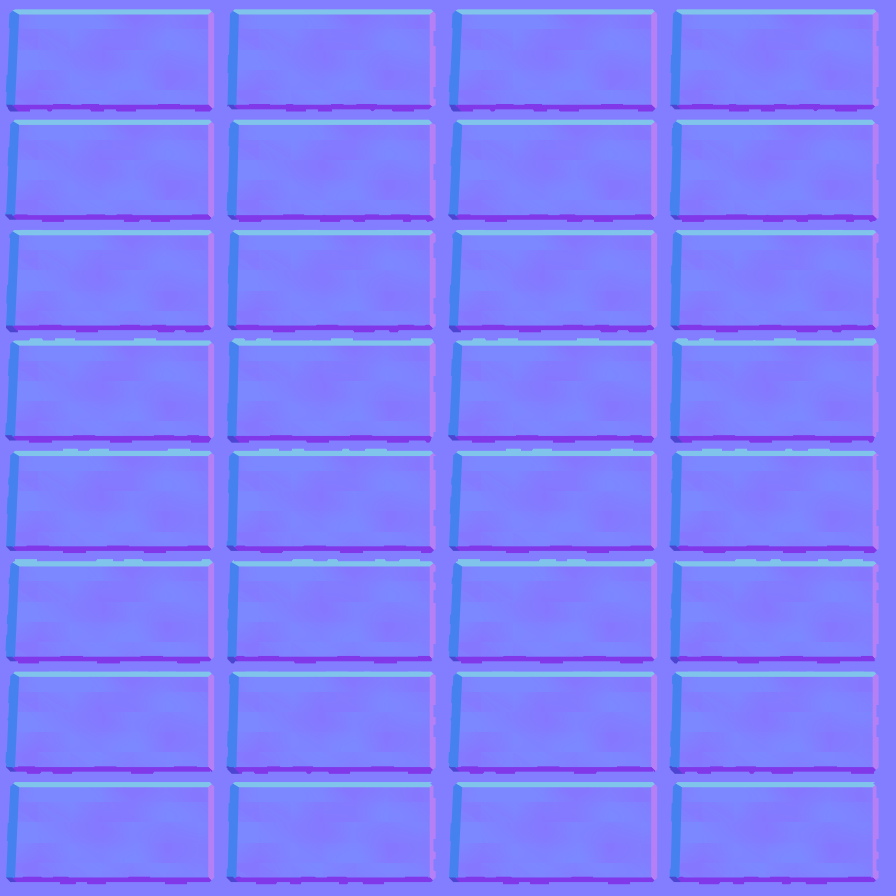
Write a Shadertoy shader that draws this texture map.

```glsl
const vec2 COUNT = vec2(4.0, 8.0);
const vec2 PITCH = vec2(0.2472, 0.1232);      // spacing of the bricks
const vec2 ORIGIN = vec2(0.0065, 0.0104);     // top left corner of the first brick
const vec2 SIZE = vec2(0.2325, 0.1125);
const vec4 BEVEL = vec4(0.0100, 0.0066, 0.0058, 0.0064); // left, right, top, bottom
const float CHAMFER = 0.0050;
const float SLANT = 0.0052;                   // lean of the left edge
const float WEAR = 0.0024;                    // depth of the ragged ledges
const vec2 FACETS = vec2(6.5, 5.0);

const vec3 MORTAR = vec3(0.515, 0.495, 1.0);
const vec3 FACE_WARM = vec3(0.525, 0.465, 1.0);
const vec3 FACE_COOL = vec3(0.485, 0.535, 1.0);
const vec3 LEFT = vec3(0.27, 0.51, 0.94);
const vec3 RIGHT = vec3(0.71, 0.50, 0.96);
const vec3 TOP = vec3(0.50, 0.77, 0.92);
const vec3 BOTTOM = vec3(0.50, 0.22, 0.91);
const vec3 CHIP = vec3(0.30, 0.27, 0.82);

float hash(vec2 p) {
    return fract(sin(dot(p, vec2(12.99, 78.23))) * 437.58);
}

// Antialiased coverage of a signed distance, positive inside
float cover(float d) {
    return clamp(d * iResolution.y + 0.5, 0.0, 1.0);
}

// Flat ledges cut out of two layered sines
float ledge(float t, float seed) {
    float wave = sin(t * 15.0 + seed * 2.3) + 0.7 * sin(t * 34.0 + seed * 4.1);
    return smoothstep(0.45, 0.52, wave);
}

// Faint triangulated tilt of the face, from -1 to 1
float faceTilt(vec2 f, float seed) {
    vec2 g = f * FACETS;
    vec2 id = floor(g), w = fract(g);
    float strip = mix(hash(id), hash(id + vec2(1.0, 0.0)), w.x) - 0.5;
    float triangle = (hash(id + 7.3) - 0.5) * step(w.y, w.x);
    triangle *= 1.0 - smoothstep(0.1, 0.9, f.x);
    float swell = sin(f.x * 7.0 - f.y * 4.0 + 0.6) * sin(f.y * 8.0 + f.x * 2.0 + 0.4);
    float variation = 0.12 * (hash(id + seed) - 0.5);
    return 0.75 * strip + 0.45 * triangle + 0.3 * swell + variation + 0.25 * (0.5 - f.x);
}

void mainImage(out vec4 fragColor, in vec2 fragCoord) {
    vec2 uv = fragCoord / iResolution.xy;
    uv.y = 1.0 - uv.y;

    // Brick cell and position inside it
    vec2 gap = PITCH - SIZE;
    vec2 cell = floor((uv - ORIGIN + 0.5 * gap) / PITCH);
    vec2 q = uv - ORIGIN - cell * PITCH;
    vec2 f = q / SIZE;
    float odd = mod(cell.x, 2.0);
    float seed = cell.y * 1.7 + odd * 0.9;

    // Distances to left, right, top and bottom edges
    float lean = SLANT * (1.0 - 0.4 * odd) * (1.0 - f.y);
    vec4 d = vec4(q.x - lean, SIZE.x - q.x, q.y, SIZE.y - q.y);

    // Ragged outline, strongest on the upper edge of the middle rows
    float middle = 1.0 - smoothstep(1.0, 2.2, abs(cell.y - 4.0));
    vec4 wear = WEAR * vec4(
        0.4 * ledge(f.y * 0.6, seed + 3.0),
        -odd * ledge(f.y * 0.7, seed + 1.0),
        middle * ledge(f.x, seed + 5.0),
        ledge(f.x, seed) - 0.35);
    vec4 rim = d + wear;
    vec2 nearest = min(rim.xz, rim.yw);
    float corner = (nearest.x + nearest.y - CHAMFER) * 0.707;
    float outline = min(min(nearest.x, nearest.y), corner);

    // Face, then mitred bevels
    float tilt = faceTilt(f, seed);
    vec3 brick = mix(FACE_WARM, FACE_COOL, clamp(0.5 + tilt, 0.0, 1.0));
    vec4 inner = BEVEL - d;
    inner.w += 0.35 * WEAR * (ledge(f.x + 0.3, seed + 2.0) - 0.5);
    vec4 ratio = d / BEVEL;
    float side = min(ratio.x, ratio.y);
    brick = mix(brick, LEFT, cover(inner.x));
    brick = mix(brick, RIGHT, cover(inner.y));
    brick = mix(brick, TOP, cover(min(inner.z, (side - ratio.z) * BEVEL.z)));
    brick = mix(brick, BOTTOM, cover(min(inner.w, (side - ratio.w) * BEVEL.w)));

    // Dark chip in the lower left corner
    float chip = (1.25 - ratio.x - 0.6 * ratio.w) * BEVEL.w;
    brick = mix(brick, CHIP, cover(min(chip, inner.w)));

    // Keep the margins free of partial bricks
    float inside = step(cell.x, COUNT.x - 0.5) * step(cell.y, COUNT.y - 0.5);
    inside *= step(-0.5, cell.x) * step(-0.5, cell.y);
    fragColor = vec4(mix(MORTAR, brick, cover(outline) * inside), 1.0);
}
```
